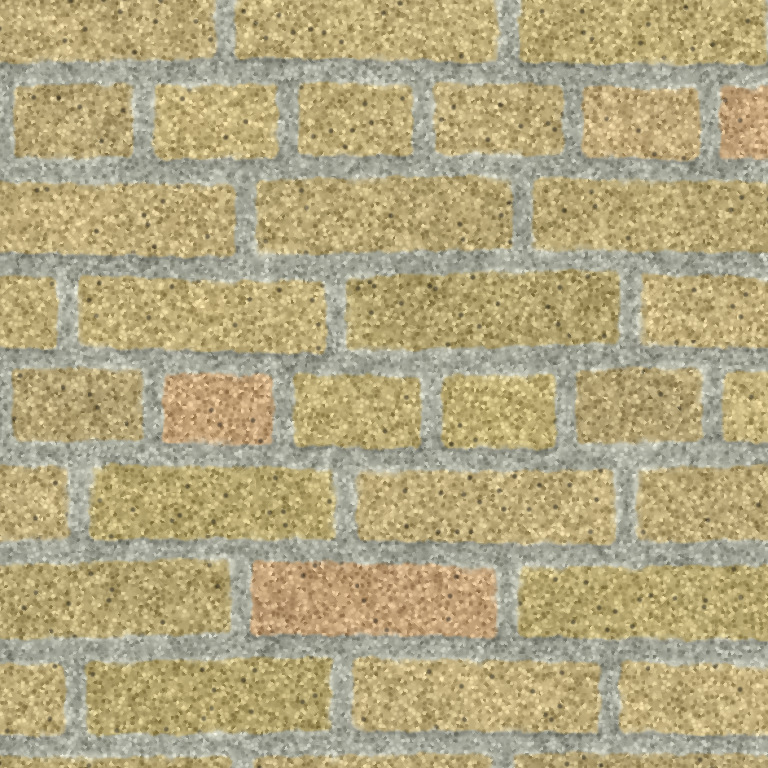
A Shadertoy shader for this texture:

```glsl
#define COURSES 8.0
#define STRETCHER 0.360
#define HEADER 0.1836
#define JOINT vec2(0.027, 0.030)
#define CORNER 0.009
#define WOBBLE 0.0045
#define GRAIN 0.36
#define CLAY vec3(0.725, 0.655, 0.465)
#define ROSE vec3(0.740, 0.610, 0.455)
#define OLIVE vec3(0.690, 0.635, 0.405)
#define MORTAR vec3(0.635, 0.645, 0.590)
#define LIME vec3(0.800, 0.800, 0.735)

float hash(vec2 p) {
    vec3 q = fract(p.xyx * 0.1031);
    q += dot(q, q.yzx + 33.33);
    return fract((q.x + q.y) * q.z);
}

// Layered, warped sines: broad stains and ragged outlines
float waves(vec2 p) {
    float sum = 0.0, amp = 0.5;
    for (int k = 0; k < 5; k++) {
        sum += amp * sin(p.x + 1.7 * sin(p.y)) * cos(p.y + 1.3 * sin(p.x));
        p = mat2(1.6, 1.2, -1.2, 1.6) * p + 2.3;
        amp *= 0.6;
    }
    return sum;
}

// Cellular noise: x = distance to nearest grain, y = its random tone
vec2 cells(vec2 p) {
    vec2 base = floor(p), best = vec2(9.0, 0.0);
    for (int j = -1; j <= 1; j++)
        for (int i = -1; i <= 1; i++) {
            vec2 id = base + vec2(i, j);
            vec2 site = id + vec2(hash(id + 7.3), hash(id + 61.7));
            float d = length(p - site);
            if (d < best.x) best = vec2(d, hash(id + 23.1));
        }
    return best;
}

float speckle(vec2 p) {
    vec2 c = cells(p);
    return (c.y - 0.5) * smoothstep(0.9, 0.1, c.x);
}

// Position of an upright joint, in brick lengths
float jointAt(float i, float row) {
    return i + 0.09 * (hash(vec2(i + 40.0, row * 5.0 + 17.0)) - 0.5);
}

void mainImage(out vec4 fragColor, in vec2 fragCoord) {
    vec2 uv = fragCoord / iResolution.y;
    float soft = max(0.0028, 1.0 / iResolution.y);

    // Courses, with every third one laid as headers
    float level = uv.y * COURSES - 0.25 + 0.025 * sin(uv.x * 7.0 + uv.y * 9.0);
    float row = floor(level);
    bool header = row > 0.0 && mod(row, 3.0) < 0.5;
    float pitch = header ? HEADER : STRETCHER;
    float offset = header ? 0.008 : mix(0.09, 0.305, mod(row, 2.0));

    // Brick holding this point, between its two shifted joints
    float x = (uv.x - offset) / pitch;
    float col = floor(x);
    col += step(jointAt(col + 1.0, row), x) - step(x, jointAt(col, row));
    float left = jointAt(col, row), right = jointAt(col + 1.0, row);
    vec2 id = vec2(col + 20.0, row + 30.0);
    float rnd = hash(id), rnd2 = hash(id + 91.0);

    // Rounded box with a ragged outline; some tops are smeared over
    vec2 local = vec2((x - 0.5 * (left + right)) * pitch,
                      (level - row - 0.5) / COURSES);
    local.y += (rnd2 - 0.5) * (0.004 + 0.03 * local.x);
    vec2 halfSize = 0.5 * (vec2((right - left) * pitch, 1.0 / COURSES) - JOINT);
    vec2 q = abs(local) - halfSize + CORNER;
    float d = length(max(q, 0.0)) + min(max(q.x, q.y), 0.0) - CORNER;
    float rough = waves(uv * 62.0 + rnd * 9.0);
    float stain = waves(uv * 17.0 + 4.0);
    float topEdge = smoothstep(0.3, 1.0, local.y / halfSize.y);
    d += WOBBLE * rough + 0.006 * topEdge * rnd2 * max(stain + 0.3, 0.0);
    float clay = smoothstep(soft, -soft, d);

    // Grain shared by both materials
    float fine = speckle(uv * 175.0);
    float coarse = speckle(uv * 78.0 + 31.0);
    float grain = GRAIN * (fine + 0.45 * coarse);

    // Fired clay: tint per brick, blotches and sparse dark pits
    vec3 brick = mix(CLAY, ROSE, smoothstep(0.7, 1.0, rnd));
    brick = mix(brick, OLIVE, smoothstep(0.5, 0.0, rnd) * 0.7);
    brick *= 0.97 + 0.08 * rnd2 + 0.05 * stain;
    brick += grain * vec3(1.0, 1.0, 0.95);
    vec2 pit = cells(uv * 62.0 + 11.0);
    brick *= 1.0 - 0.42 * step(0.9, pit.y) * smoothstep(0.3, 0.08, pit.x);

    // Mortar: grey bed with pale lime along the brick edges
    float lip = smoothstep(0.011, 0.001, d);
    float limeAmount = lip * smoothstep(-0.55, 0.6, stain + 0.4 * rough);
    vec3 bed = MORTAR * (1.0 + 0.09 * rough + 0.04 * stain);
    bed = mix(bed, LIME, 0.85 * limeAmount) + grain * 0.85;
    float shade = smoothstep(0.007, 0.0, abs(d - 0.003)) * step(local.y, -0.7 * halfSize.y);
    bed *= 1.0 - 0.17 * shade * smoothstep(0.3, 0.8, rnd2);

    // Thin chalky film worn over the brick rims
    float film = smoothstep(-0.010, 0.0, d) * smoothstep(-0.2, 0.7, stain + 0.3 * rough);
    brick = mix(brick, LIME + 0.5 * grain, 0.45 * film);

    fragColor = vec4(clamp(mix(bed, brick, clay), 0.0, 1.0), 1.0);
}
```
